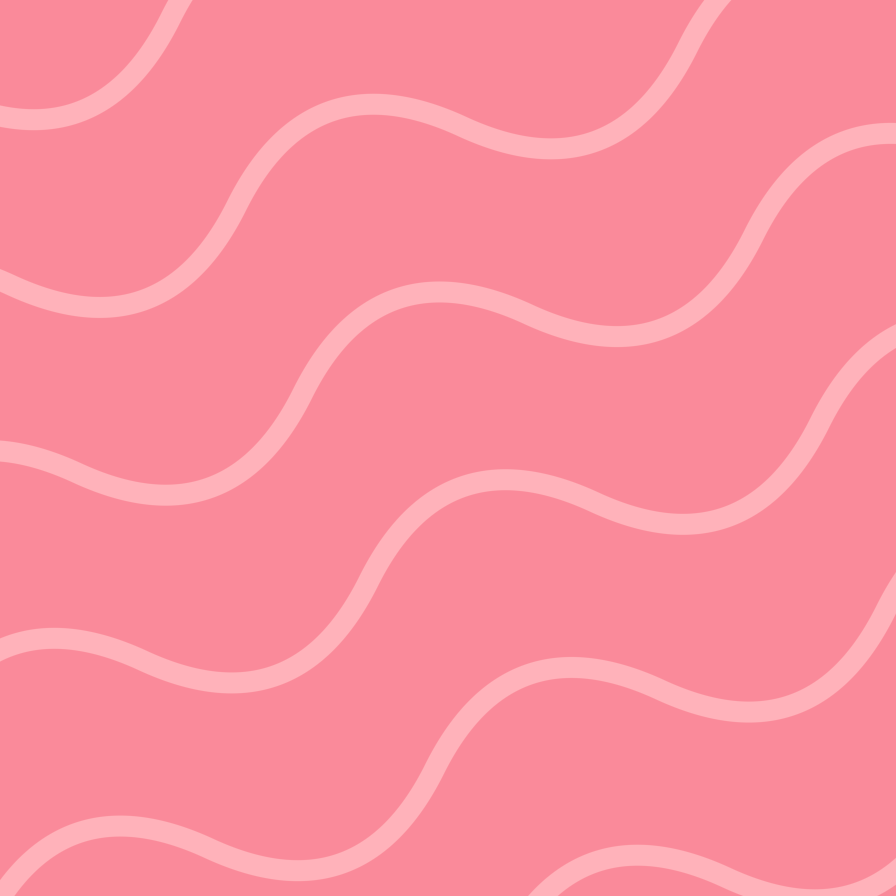
Write a WebGL 1 fragment shader that draws this pattern.

```glsl
precision highp float;
// Diagonal rows of evenly spaced pale pink waves on a coral pink ground.

uniform vec2 u_resolution;

const vec3 GROUND_COLOR = vec3(0.98, 0.543, 0.602);
const vec3 LINE_COLOR = vec3(1.0, 0.70, 0.73);

const float TILT = 0.338;          // radians, rising to the right
const float HALF_PERIOD = 0.2669;  // length of one arc
const float AMPLITUDE = 0.0648;
const float ROW_SPACING = 0.2221;
const float HALF_WIDTH = 0.0117;
const vec2 CREST = vec2(0.3064, -0.3043); // along and across the rows, from the top left

vec2 rotate(vec2 p, float angle) {
  float c = cos(angle);
  float s = sin(angle);
  return vec2(c * p.x + s * p.y, c * p.y - s * p.x);
}

// Alternating parabolic arcs: x is the height, y is the slope.
vec2 arcWave(float x, float halfPeriod, float amplitude) {
  float h = x / halfPeriod;
  float arc = floor(h + 0.5);
  float t = h - arc;
  float side = 1.0 - 2.0 * mod(arc, 2.0);
  return side * amplitude * vec2(1.0 - 4.0 * t * t, -8.0 * t / halfPeriod);
}

// Distance to the wave, refining the closest point by Newton steps.
float waveDistance(vec2 p, float halfPeriod, float amplitude) {
  float foot = p.x;
  for (int i = 0; i < 4; i++) {
    vec2 w = arcWave(foot, halfPeriod, amplitude);
    foot -= (foot - p.x + (w.x - p.y) * w.y) / (1.0 + w.y * w.y);
  }
  return length(p - vec2(foot, arcWave(foot, halfPeriod, amplitude).x));
}

// Moves p into the row of the nearest wave.
vec2 nearestRow(vec2 p, float spacing, float waveHeight) {
  float row = floor((p.y - waveHeight) / spacing + 0.5);
  return vec2(p.x, p.y - row * spacing);
}

float strokeMask(float distance, float halfWidth, float pixel) {
  return 1.0 - smoothstep(-0.75 * pixel, 0.75 * pixel, distance - halfWidth);
}

void main() {
  float scale = min(u_resolution.x, u_resolution.y);
  vec2 p = (gl_FragCoord.xy - vec2(0.0, u_resolution.y)) / scale;

  // Tilted frame with a crest at x = 0
  p = rotate(p, TILT) - CREST;
  float height = arcWave(p.x, HALF_PERIOD, AMPLITUDE).x;
  p = nearestRow(p, ROW_SPACING, height);

  float d = waveDistance(p, HALF_PERIOD, AMPLITUDE);
  float line = strokeMask(d, HALF_WIDTH, 1.0 / scale);
  gl_FragColor = vec4(mix(GROUND_COLOR, LINE_COLOR, line), 1.0);
}
```
